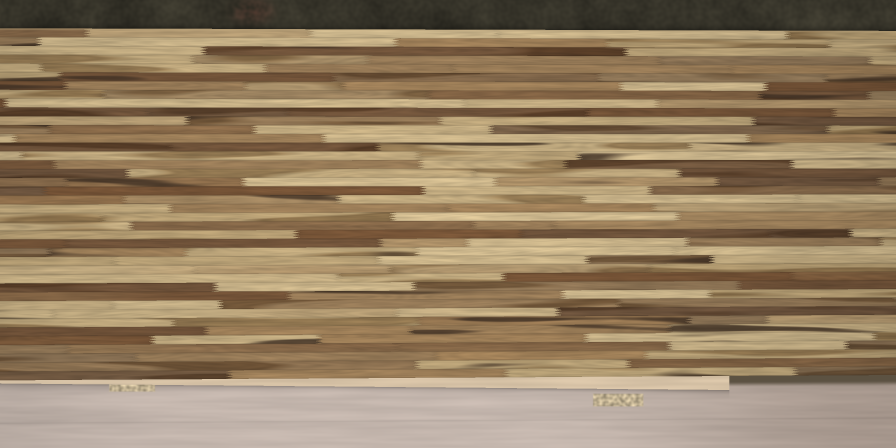
Write a WebGL 1 fragment shader that draws this texture.

```glsl
precision highp float;
// Finger-jointed butcher block panel between a dark concrete floor and a pale bench.
uniform vec2 u_resolution;

float hash(vec2 p) {
  vec3 q = fract(p.xyx * 0.1031);
  q += dot(q, q.yzx + 33.33);
  return fract((q.x + q.y) * q.z);
}

float corner(vec2 cell, vec2 offset) {
  float angle = 6.2832 * hash(cell);
  return dot(vec2(cos(angle), sin(angle)), offset);
}

// Gradient noise, roughly -0.7 to 0.7
float noise(vec2 p) {
  vec2 i = floor(p), f = fract(p), e = vec2(0.0, 1.0);
  vec2 w = f * f * f * (f * (f * 6.0 - 15.0) + 10.0);
  return mix(mix(corner(i, f), corner(i + e.yx, f - e.yx), w.x),
             mix(corner(i + e.xy, f - e.xy), corner(i + 1.0, f - 1.0), w.x), w.y);
}

// One strip of wood with its own tone, heartwood and grain
vec3 stave(vec2 p, float row, float index) {
  vec2 id = vec2(index * 3.7 + 11.0, row * 1.9 + 5.0);
  vec2 seed = id * 17.3;
  float kind = hash(id), tint = hash(id + 41.0), flaw = hash(id + 83.0);
  kind += 0.16 * exp(-pow((p.y - 0.31) / 0.08, 2.0)) * smoothstep(0.1, 0.7, p.x);

  vec3 sapwood = mix(vec3(0.77, 0.69, 0.53), vec3(0.67, 0.58, 0.42), tint);
  vec3 brown = mix(vec3(0.60, 0.48, 0.33), vec3(0.52, 0.43, 0.32), tint);
  vec3 walnut = mix(vec3(0.44, 0.31, 0.20), vec3(0.40, 0.31, 0.23), tint);
  vec3 wood = mix(sapwood, brown, smoothstep(0.40, 0.56, kind));
  wood = mix(wood, walnut, smoothstep(0.74, 0.90, kind));

  // Long heartwood tongues and rare dark mineral streaks
  float figure = noise(vec2(p.x * 2.4, p.y * 42.0) + seed);
  float heart = smoothstep(0.06, 0.24, figure) * step(0.5, tint);
  wood = mix(wood, wood * vec3(0.77, 0.72, 0.66), heart);
  float streak = noise(vec2(p.x * 3.2, p.y * 55.0) + seed + 9.0);
  wood = mix(wood, vec3(0.25, 0.19, 0.14), 0.85 * smoothstep(0.12, 0.38, streak) * step(0.82, flaw));

  // Fine fibres and curved growth rings
  float fibre = noise(vec2(p.x * 5.0, p.y * 130.0) + seed);
  fibre += 0.6 * noise(vec2(p.x * 19.0, p.y * 190.0) + seed);
  return wood * (1.0 + 0.13 * fibre + 0.025 * sin(figure * 45.0));
}

// Rows of staves; v runs from 0 to 1 across the panel
vec3 panel(vec2 p, float v) {
  float across = v * 40.0;
  float row = floor(across), f = fract(across);
  float span = 0.42 + 0.3 * hash(vec2(row, 7.0));
  float tooth = abs(fract(f * 3.5) - 0.5) - 0.25;
  float u = (p.x + 0.034 * tooth) / span + 9.0 * hash(vec2(row, 3.0)) + 2.0;
  float index = floor(u);
  float joint = index + 0.75 * hash(vec2(index, row + 19.0));
  float side = u - joint;
  vec3 wood = stave(p, row, index - step(side, 0.0));
  wood *= 1.0 - 0.10 * exp(-abs(side) * span * 220.0);
  wood *= 1.0 - 0.13 * smoothstep(0.38, 0.5, abs(f - 0.5));
  vec2 away = (p - vec2(0.85, 0.55)) * vec2(0.75, 1.0);
  return wood * (1.06 - 0.15 * dot(away, away));
}

vec3 concrete(vec2 p) {
  float mottle = noise(p * 9.0) + 0.6 * noise(p * 31.0) + 0.5 * noise(p * 90.0);
  vec3 floorTone = vec3(0.21, 0.20, 0.16) * (1.0 + 0.28 * mottle);
  float stain = length((p - vec2(0.56, 0.975)) * vec2(1.0, 1.6));
  floorTone += vec3(0.14, 0.03, 0.03) * smoothstep(0.07, 0.0, stain) * (0.6 + mottle);
  return floorTone;
}

vec3 bench(vec2 p) {
  float fibre = noise(vec2(p.x * 2.0, p.y * 55.0)) + 0.5 * noise(vec2(p.x * 9.0, p.y * 140.0));
  vec3 tone = mix(vec3(0.77, 0.715, 0.68), vec3(0.65, 0.59, 0.55), smoothstep(1.2, 2.0, p.x));
  tone *= 1.0 + 0.07 * fibre - 0.07 * smoothstep(0.4, 0.0, p.x);
  tone *= 1.0 - 0.09 * exp(-abs(p.y - 0.055 - 0.006 * p.x) * 400.0);
  return tone;
}

float box(vec2 p, vec2 halfSize) {
  vec2 d = abs(p) - halfSize;
  return max(d.x, d.y);
}

vec3 scene(vec2 p) {
  float top = 0.937 - 0.003 * p.x;
  float bottom = 0.151 + 0.006 * p.x;
  if (p.y > top) return concrete(p) * (1.0 - 0.35 * exp((top - p.y) * 160.0));
  if (p.y > bottom) {
    vec3 wood = panel(p, (p.y - bottom) / (top - bottom));
    return mix(wood, vec3(0.74, 0.65, 0.49), 0.55 * smoothstep(top - 0.006, top, p.y));
  }

  // Pale front edge on the left, shaded gap on the right
  float depth = bottom - p.y;
  float lip = 0.007 + 0.015 * p.x;
  if (p.x < 1.628 && depth < lip)
    return vec3(0.84, 0.76, 0.65) * (1.0 + 0.08 * noise(p * vec2(5.0, 110.0)));
  vec3 color = bench(p);
  float gap = step(1.628, p.x) * smoothstep(0.026, 0.012, depth);
  color = mix(color, vec3(0.36, 0.32, 0.26), gap);
  color *= 1.0 - 0.28 * exp(-max(depth - lip, 0.0) * 200.0) * step(p.x, 1.628);

  // Two small spacers beneath the panel
  float spacer = min(box(p - vec2(1.38, 0.107), vec2(0.055, 0.013)),
                     box(p - vec2(0.295, 0.134), vec2(0.05, 0.007)));
  vec3 chip = vec3(0.74, 0.68, 0.56) * (1.0 + 0.45 * noise(p * 110.0));
  return mix(color, chip, smoothstep(0.003, -0.001, spacer));
}

void main() {
  // Average a 3 by 3 grid for smooth edges
  vec3 sum = vec3(0.0);
  for (int i = 0; i < 9; i++) {
    vec2 shift = vec2(mod(float(i), 3.0), floor(float(i) / 3.0)) - 1.0;
    sum += scene((gl_FragCoord.xy + shift * 0.36) / u_resolution.y);
  }
  gl_FragColor = vec4(sum / 9.0, 1.0);
}
```
